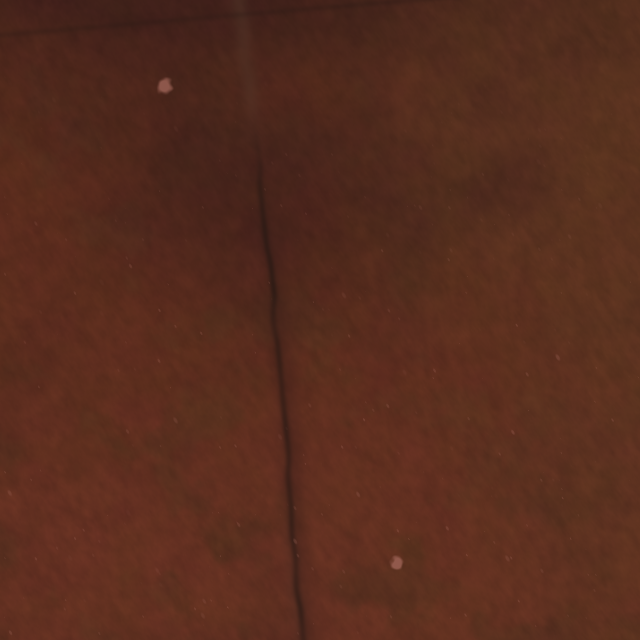
A WebGL 1 fragment shader for this texture:

```glsl
precision highp float;
uniform vec2 u_resolution;

const vec3 SHADE = vec3(0.245, 0.125, 0.100);
const vec3 CLAY = vec3(0.350, 0.170, 0.112);
const vec3 BROWN = vec3(0.355, 0.205, 0.125);
const vec3 RUST = vec3(0.410, 0.200, 0.138);
const vec3 GROUT = vec3(0.330, 0.220, 0.165);
const vec3 CRACK = vec3(0.150, 0.095, 0.075);
const vec3 CHIP = vec3(0.620, 0.390, 0.340);

float hash(vec2 p) {
  return fract(sin(dot(p, vec2(127.1, 311.7))) * 43758.5453);
}

float noise(vec2 p) {
  vec2 i = floor(p);
  vec2 f = fract(p);
  f = f * f * (3.0 - 2.0 * f);
  float low = mix(hash(i), hash(i + vec2(1.0, 0.0)), f.x);
  float high = mix(hash(i + vec2(0.0, 1.0)), hash(i + 1.0), f.x);
  return mix(low, high, f.y);
}

// Layered noise, centred on zero
float fbm(vec2 p) {
  float sum = 0.0;
  float amp = 0.5;
  for (int i = 0; i < 4; i++) {
    sum += amp * (noise(p) - 0.5);
    p = mat2(1.6, 1.2, -1.2, 1.6) * p + 7.3;
    amp *= 0.55;
  }
  return sum;
}

// Soft elliptical spot: 1 at its centre, fading outwards
float spot(vec2 p, vec2 centre, vec2 size) {
  vec2 d = (p - centre) / size;
  return exp(-dot(d, d));
}

float line(float d, float width) {
  return exp(-d * d / (width * width));
}

// Small pale grains, one candidate per cell
float flecks(vec2 p, float cells, float density) {
  vec2 id = floor(p * cells);
  vec2 offset = 0.3 + 0.4 * vec2(hash(id + 3.1), hash(id + 8.7));
  vec2 d = fract(p * cells) - offset;
  d.x += 0.4 * d.y;
  float radius = mix(0.10, 0.24, hash(id + 5.3));
  float grain = 1.0 - smoothstep(radius * 0.3, radius, length(d * vec2(1.3, 0.8)));
  return grain * step(hash(id), density) * hash(id + 1.9);
}

// Irregular chip with a blurred rim
float chip(vec2 p, vec2 centre, float radius) {
  float wobble = 0.005 * (noise(p * 130.0) - 0.5);
  float d = length((p - centre) * vec2(1.1, 0.9)) + wobble;
  return 1.0 - smoothstep(radius * 0.45, radius, d);
}

vec3 clayColor(vec2 p) {
  float cloud = fbm(p * 4.5 + 2.0);
  float mottle = fbm(p * 14.0 + 11.0);
  float brown = smoothstep(0.35, 1.0, p.x + 0.35 * (p.y - 0.5) + 0.6 * cloud);
  float rust = smoothstep(0.65, 0.0, p.y + 0.5 * mottle);
  vec3 color = mix(CLAY, BROWN, 0.8 * brown);
  color = mix(color, RUST, 0.7 * rust * (1.0 - 0.5 * brown));
  color = mix(color, BROWN, 0.5 * smoothstep(0.03, 0.25, mottle));

  // Broad stains
  float shade = 0.75 * spot(p, vec2(0.44, 0.69), vec2(0.19, 0.22));
  shade += 0.85 * spot(p, vec2(0.08, 1.05), vec2(0.42, 0.17));
  shade += 0.55 * spot(p, vec2(0.50, 1.02), vec2(0.40, 0.12));
  shade += 0.30 * spot(p, vec2(0.22, 0.74), vec2(0.16, 0.14));
  shade += 0.22 * spot(p, vec2(0.80, 0.72), vec2(0.10, 0.09));
  shade += 0.7 * cloud + 0.45 * mottle;
  return mix(color, SHADE, clamp(shade, 0.0, 0.95));
}

void main() {
  vec2 p = gl_FragCoord.xy / u_resolution;
  vec3 color = clayColor(p);

  // Fine slanted grain
  vec2 slanted = mat2(0.85, -0.53, 0.53, 0.85) * p;
  float grain = fbm(slanted * vec2(95.0, 50.0)) + 0.5 * fbm(p * 45.0);
  color *= 1.0 + 0.17 * grain;
  float tint = fbm(p * 20.0 + 31.0);
  color += 0.03 * tint * vec3(0.3, -0.5, 0.4);

  // Near-vertical joint: pale grout, then a dark crack
  float seam = p.x - (0.472 - 0.075 * p.y - 0.020 * p.y * p.y);
  seam += 0.006 * (noise(vec2(p.y * 24.0, 2.0)) - 0.5);
  float wear = 0.55 + 0.45 * noise(vec2(p.y * 18.0, 9.0));
  float pale = smoothstep(0.74, 0.88, p.y) + 0.6 * smoothstep(0.35, 0.05, p.y);
  color = mix(color, GROUT, 0.5 * pale * wear * line(seam + 0.004, 0.013));
  float open = smoothstep(0.85, 0.62, p.y);
  color = mix(color, SHADE, 0.4 * open * line(seam - 0.006, 0.018));
  color = mix(color, CRACK, 0.75 * open * wear * line(seam, 0.0055));

  // Faint joint along the top
  float topJoint = p.y - 0.945 - 0.085 * p.x;
  color = mix(color, CRACK, 0.3 * wear * line(topJoint, 0.005));

  // Scattered flecks and two larger chips
  float fleck = flecks(p, 42.0, 0.07) + flecks(p + 0.37, 75.0, 0.05);
  color = mix(color, CHIP, 0.32 * fleck * smoothstep(1.0, 0.4, p.y));
  for (int i = 0; i < 2; i++) {
    float k = float(i);
    vec2 centre = mix(vec2(0.258, 0.865), vec2(0.620, 0.120), k);
    color = mix(color, CHIP, 0.8 * chip(p, centre, 0.015 - 0.003 * k));
  }
  gl_FragColor = vec4(color, 1.0);
}
```
